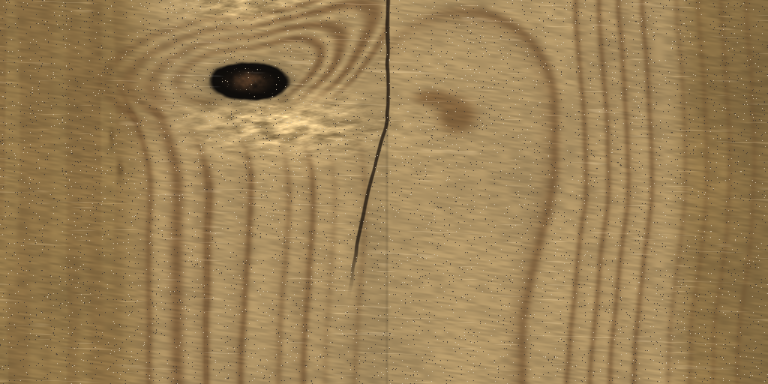
Give the GLSL for this texture, as a Shadertoy shader.

```glsl
// Two joined softwood boards: a dark knot with swirling grain on the left,
// an arched growth ring on the right, and a crack curving away from the joint.
// Rings are soft bands around warped coordinates; fibres and dust come from noise.

float hash(vec2 p) {
    vec3 q = fract(p.xyx * 0.1031);
    q += dot(q, q.yzx + 33.33);
    return fract((q.x + q.y) * q.z);
}

float noise(vec2 p) {
    vec2 i = floor(p), f = fract(p);
    f = f * f * (3.0 - 2.0 * f);
    return mix(mix(hash(i), hash(i + vec2(1, 0)), f.x),
               mix(hash(i + vec2(0, 1)), hash(i + vec2(1, 1)), f.x), f.y);
}

float fbm(vec2 p) {
    float sum = 0.0, gain = 0.5;
    for (int i = 0; i < 4; i++) {
        sum += gain * noise(p);
        p = p * 2.03 + 7.1;
        gain *= 0.5;
    }
    return sum;
}

float band(float d, float width) {
    return exp(-d * d / (width * width));
}

// Soft elliptical spot, 1 at its centre
float spot(vec2 p, vec2 centre, vec2 radius) {
    vec2 q = (p - centre) / radius;
    return exp(-dot(q, q));
}

// Straight late-wood rings of the left board, leaning left near the knot
float leftRings(vec2 p) {
    float x = p.x - 0.028 * smoothstep(0.0, 0.5, p.y) * smoothstep(0.5, 0.64, p.x);
    float lean = max(p.y - 0.5, 0.0);
    x += 1.1 * lean * lean;
    float ring[8] = float[](0.39, 0.463, 0.537, 0.627, 0.725, 0.788, 0.845, 0.925);
    float power[8] = float[](0.75, 0.9, 1.0, 0.85, 0.55, 0.8, 0.3, 0.4);
    float sum = 0.0;
    for (int i = 0; i < 8; i++) {
        float d = x - ring[i];
        sum += power[i] * (band(d, i == 1 ? 0.018 : 0.010) + 0.3 * band(d + 0.012, 0.022));
    }
    float top = mix(0.8, 0.64, smoothstep(0.36, 0.55, p.x));
    return sum * (1.0 - smoothstep(top - 0.12, top + 0.04, p.y));
}

// Grain that arches over the knot and sweeps up to the joint
float knotRings(vec2 p) {
    vec2 q = p - vec2(0.648, 0.789);
    float right = max(q.x, 0.0);
    q.y -= 0.9 * right * right + 0.2 * right;
    float r = length(q * vec2(0.44, 1.0));
    float wave = 0.5 + 0.5 * sin(r * 225.0 + 3.0 * noise(p * 9.0));
    float zone = smoothstep(0.055, 0.085, r) * (1.0 - smoothstep(0.15, 0.2, r));
    zone *= smoothstep(-0.1, 0.03, p.y - 0.789 + 0.12 * smoothstep(0.5, 0.35, p.x));
    return wave * zone * (0.6 + 0.5 * smoothstep(0.6, 0.8, p.x));
}

// Arched ring and the upright rings of the right board
float rightRings(vec2 p) {
    vec2 e = (p - vec2(1.22, 0.72)) / vec2(p.x < 1.22 ? 0.27 : 0.225, 0.25);
    float d = p.y > 0.72 ? (length(e) - 1.0) * 0.235
                         : p.x - 1.362 - 0.083 * smoothstep(0.1, 0.6, p.y);
    float fade = mix(0.4, 1.0, smoothstep(1.02, 1.3, p.x));
    float sum = fade * (0.75 * band(d, 0.014) + 0.35 * band(d + 0.016, 0.026));
    float x = p.x + 0.045 * (1.0 - smoothstep(0.0, 0.55, p.y)) + 0.022 * smoothstep(0.6, 1.0, p.y);
    float ring[8] = float[](1.523, 1.583, 1.635, 1.697, 1.785, 1.84, 1.9, 1.965);
    for (int i = 0; i < 8; i++)
        sum += (i < 4 ? 0.75 : 0.42) * (band(x - ring[i], 0.0085) + 0.25 * band(x - ring[i] - 0.01, 0.02));
    return sum;
}

void mainImage(out vec4 fragColor, in vec2 fragCoord) {
    vec2 p = fragCoord / iResolution.y;
    float px = 1.0 / iResolution.y;
    vec2 w = p + 0.012 * (vec2(fbm(p * 6.0), fbm(p * 6.0 + 31.0)) - 0.47);
    float rightBoard = smoothstep(1.01 - px, 1.01 + px, p.x);

    // Olive outer wood and paler heart
    float heart = smoothstep(0.28, 0.46, w.x) * (1.0 - smoothstep(1.72, 1.83, w.x));
    vec3 col = mix(vec3(0.57, 0.465, 0.285), vec3(0.68, 0.575, 0.395), heart);
    col *= 1.0 - 0.06 * smoothstep(0.86, 1.0, p.x) * (1.0 - rightBoard);
    col *= 1.0 - 0.12 * smoothstep(1.8, 2.0, p.x);
    col *= 0.9 + 0.2 * fbm(p * vec2(5.0, 4.0));

    // Growth rings
    float rings = mix(leftRings(w) + knotRings(w), rightRings(w), rightBoard);
    float outer = 1.0 - smoothstep(0.28, 0.36, p.x);
    rings += outer * 0.35 * smoothstep(0.45, 0.8, noise(vec2(w.x * 32.0, w.y * 1.5)));
    col = mix(col, vec3(0.41, 0.285, 0.165), 0.6 * clamp(rings, 0.0, 1.1));

    // Shimmering figure below the knot and at the top edge
    float sheen = spot(p, vec2(0.74, 0.675), vec2(0.23, 0.075)) + spot(p, vec2(0.64, 1.0), vec2(0.17, 0.05));
    float fleck = fbm(vec2(p.x * 24.0 + p.y * 14.0, p.y * 75.0 - p.x * 10.0));
    col += sheen * (vec3(0.10, 0.09, 0.065) + vec3(1.0, 0.9, 0.7) * 0.95 * (fleck - 0.47));

    // Brown stain and small bruises
    float stain = spot(w, vec2(1.19, 0.695), vec2(0.06, 0.055)) + 0.75 * spot(w, vec2(1.115, 0.745), vec2(0.055, 0.025));
    col = mix(col, vec3(0.46, 0.33, 0.19), 0.75 * smoothstep(0.15, 0.9, stain));
    float bruise = spot(w, vec2(0.292, 0.64), vec2(0.009, 0.025)) + spot(w, vec2(0.312, 0.56), vec2(0.009, 0.022)) + spot(w, vec2(0.53, 0.735), vec2(0.05, 0.012));
    col = mix(col, vec3(0.34, 0.25, 0.14), 0.55 * min(bruise, 1.0));

    // Knot with a worn brown core
    vec2 k = (w - vec2(0.648, 0.789)) / vec2(0.106, 0.05);
    float rim = length(k) + 0.14 * (fbm(p * 28.0) - 0.47);
    col *= 1.0 - 0.3 * exp(-6.0 * max(rim - 1.0, 0.0));
    vec3 core = mix(vec3(0.06, 0.05, 0.04), vec3(0.33, 0.23, 0.15), (1.0 - smoothstep(0.1, 0.75, rim)) * fbm(p * 45.0) * 1.5);
    col = mix(col, core, 1.0 - smoothstep(0.9, 1.06, rim));

    // Joint line and the crack leaving it
    float t = clamp((0.69 - p.y) / 0.46, 0.0, 1.1);
    float crack = abs(p.x - 1.01 + 0.14 * t - 0.04 * t * t + 0.004 * (noise(p * 30.0) - 0.5));
    float slit = (1.0 - smoothstep(0.002, 0.0045 + px, crack)) * (1.0 - smoothstep(0.65, 1.05, t));
    col = mix(col, vec3(0.17, 0.13, 0.09), 0.85 * slit);
    col *= 1.0 - 0.1 * band(p.x - 1.008, 0.004);

    // Fibres and pale saw scratches
    col *= 0.92 + 0.16 * noise(vec2(p.x * 35.0, p.y * 190.0 + p.x * 25.0));
    float scratch = smoothstep(0.84, 0.98, noise(vec2(p.x * 9.0, p.y * 150.0 + p.x * 5.0)));
    col += 0.07 * scratch * (1.0 - slit);

    // Dust: dark and light specks
    vec2 cell = floor(p * 256.0);
    float dust = hash(cell + 11.0);
    float dotMask = 1.0 - smoothstep(0.3, 0.6, length(fract(p * 256.0) - 0.5));
    col = mix(col, vec3(0.25, 0.22, 0.19), 0.6 * dotMask * step(dust, 0.03));
    col = mix(col, vec3(0.85, 0.79, 0.68), 0.6 * dotMask * step(0.982, dust));

    fragColor = vec4(clamp(col, 0.0, 1.0), 1.0);
}
```
